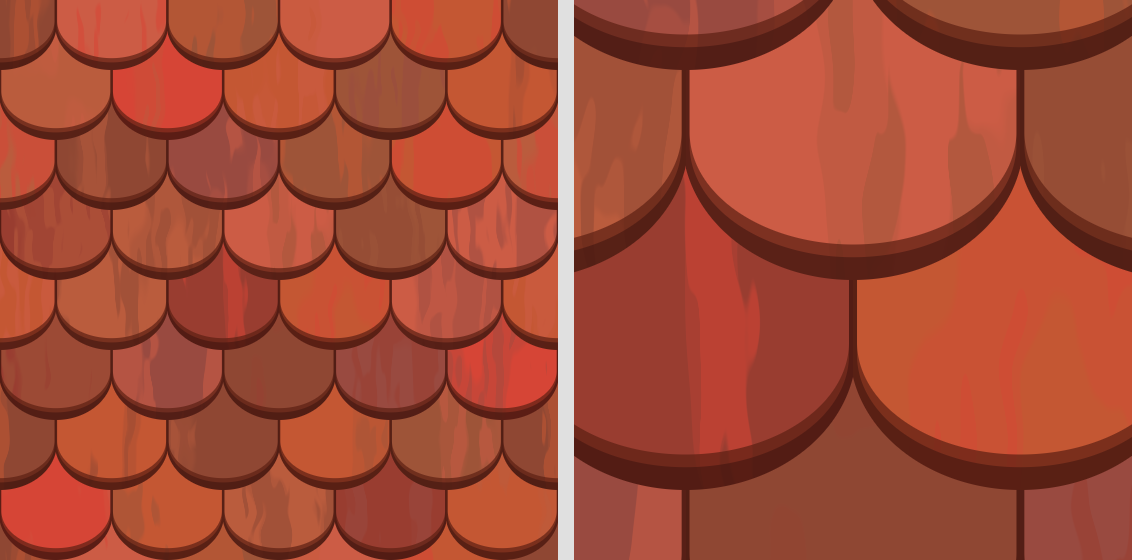
Left, the full canvas; right, a detail of the centre.
Give the GLSL for this pattern, as a WebGL 2 fragment shader.

```glsl
#version 300 es
precision highp float;
// Roof of overlapping round-ended clay tiles, staggered by half a tile per row.
// Each row is an elliptical-bottomed shape layered over the row below it;
// hashed tile numbers choose the clay colours and the vertical weathering.
uniform vec2 u_resolution;
out vec4 fragColor;

// Layout; lengths are in tile widths
const vec2 TILES = vec2(5.0, 8.0);      // whole repeats across and down
const float ROW_HEIGHT = 0.627;
const vec2 OUTER_RADII = vec2(0.51, 0.42);
const vec2 FACE_RADII = vec2(0.488, 0.335);
const float SHADOW_DEPTH = 0.068;
const float RIM_DEPTH = 0.038;

// Weathering
const vec2 BAND_SCALE = vec2(5.0, 0.8);
const vec2 FLAKE_SCALE = vec2(21.0, 2.8);
const float STREAK_STRENGTH = 0.55;

// Colours
const vec3 RIM = vec3(0.36, 0.12, 0.07);
const vec3 SHADOW = vec3(0.28, 0.09, 0.06);
const int CLAY_COUNT = 8;
const vec3 CLAY[CLAY_COUNT] = vec3[](
    vec3(0.62, 0.33, 0.22),   // brown
    vec3(0.84, 0.27, 0.21),   // red
    vec3(0.56, 0.28, 0.20),   // umber
    vec3(0.80, 0.36, 0.27),   // salmon
    vec3(0.60, 0.24, 0.19),   // crimson
    vec3(0.77, 0.34, 0.20),   // orange
    vec3(0.60, 0.29, 0.25),   // plum
    vec3(0.73, 0.36, 0.24));  // terracotta

float hash(vec2 p) {
    return fract(sin(dot(p, vec2(127.1, 311.7))) * 43758.5453);
}

float noise(vec2 p) {
    vec2 i = floor(p), f = fract(p);
    f = f * f * (3.0 - 2.0 * f);
    return mix(mix(hash(i), hash(i + vec2(1, 0)), f.x),
               mix(hash(i + vec2(0, 1)), hash(i + vec2(1, 1)), f.x), f.y);
}

// Approximate distance to an upright slab ending in a half ellipse
float slabDistance(vec2 q, float bottom, vec2 radii) {
    vec2 e = vec2(q.x, max(bottom + radii.y - q.y, 0.0)) / radii;
    float len = length(e);
    return (len - 1.0) * len / max(length(e / radii), 1e-4);
}

float coverage(float d, float pixel) {
    return clamp(0.5 - d / pixel, 0.0, 1.0);
}

vec3 clay(float pick) {
    return CLAY[int(fract(pick) * float(CLAY_COUNT))];
}

// Base colour with broad bands and fine ragged flakes of a second clay
vec3 weatheredClay(vec2 q, vec2 id, float pixel) {
    float seed = 40.0 * hash(id + 3.7);
    float pick = 0.4 * id.x + 0.63 * id.y + 0.35 * hash(id + 0.5);
    vec3 base = clay(pick);
    vec3 second = mix(base, clay(pick + 0.2 + 0.6 * hash(id + 8.3)), STREAK_STRENGTH);

    q.x += 0.06 * noise(q * vec2(6.0, 5.0) + seed);
    float band = noise(q * BAND_SCALE + seed);
    float flake = noise(q * FLAKE_SCALE + seed * 1.7);
    float soft = 4.0 * pixel;
    float limit = mix(0.48, 0.74, hash(id + 5.1));
    float streaks = smoothstep(-soft, soft, 0.6 * band + 0.4 * flake - limit);
    float wash = smoothstep(-soft, soft, band + 0.08 * flake - 0.62);
    return mix(base, second, max(streaks, 0.45 * wash));
}

// Shadow underneath, then the rim, then the face
vec3 tileColour(vec2 q, vec2 id, float pixel) {
    vec3 face = weatheredClay(q, id, pixel);
    float slab = slabDistance(q, SHADOW_DEPTH, FACE_RADII);
    float inner = slabDistance(q, SHADOW_DEPTH + RIM_DEPTH, FACE_RADII);
    vec3 colour = mix(SHADOW, face, 0.14);
    colour = mix(colour, mix(face, RIM, 0.7), coverage(slab, pixel));
    return mix(colour, face, coverage(inner, pixel));
}

void main() {
    vec2 grid = gl_FragCoord.xy / u_resolution * TILES;
    float pixel = TILES.x / u_resolution.x;
    vec3 colour = SHADOW;

    // Upper rows lie over lower ones
    for (int step = -1; step <= 1; step++) {
        float row = floor(grid.y) + float(step);
        float x = grid.x - 0.5 * mod(row, 2.0);
        vec2 q = vec2(fract(x) - 0.5, (grid.y - row) * ROW_HEIGHT);
        vec2 id = mod(vec2(floor(x), row), TILES);
        float cover = coverage(slabDistance(q, 0.0, OUTER_RADII), pixel);
        colour = mix(colour, tileColour(q, id, pixel), cover);
    }
    fragColor = vec4(colour, 1.0);
}
```
